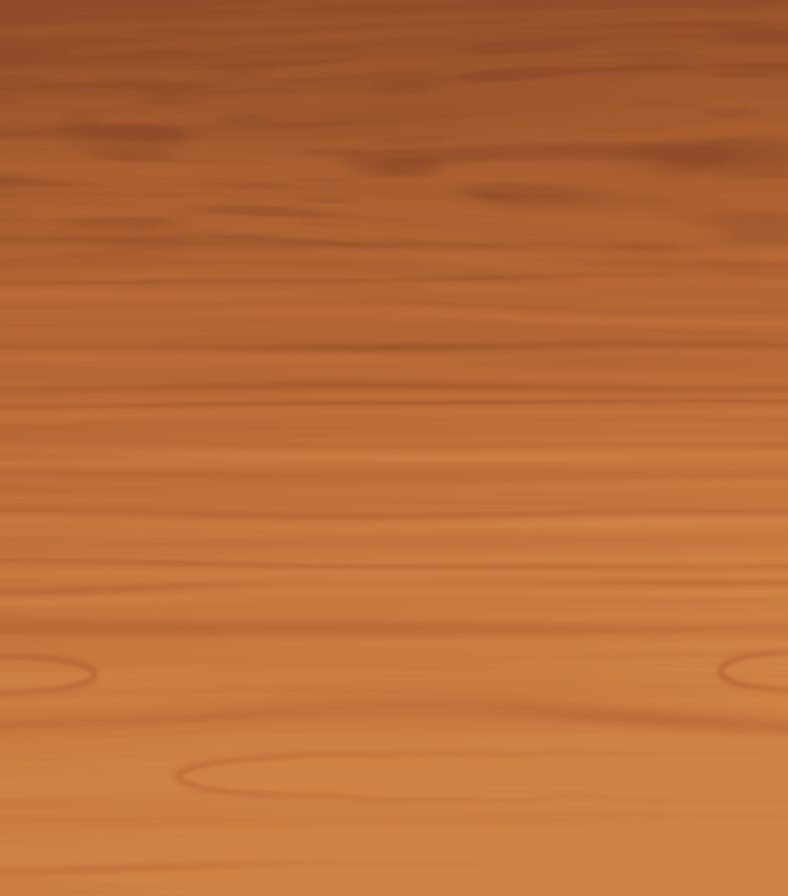
Reproduce this texture procedurally as a WebGL 1 fragment shader.

```glsl
precision highp float;
// Warm varnished wood with horizontal grain, shaded from dark at the top to light below.
// Stretched noise makes the fibres; soft bands, parabolic tongues and a knot lie over it.
// A single tone value is built up, then mapped to a four-step brown ramp.
uniform vec2 u_resolution;

float hash(vec2 p) {
  vec3 q = fract(vec3(p.xyx) * 0.1031);
  q += dot(q, q.yzx + 33.33);
  return fract((q.x + q.y) * q.z);
}

float noise(vec2 p) {
  vec2 i = floor(p), f = fract(p);
  f = f * f * (3.0 - 2.0 * f);
  return mix(mix(hash(i), hash(i + vec2(1.0, 0.0)), f.x),
             mix(hash(i + vec2(0.0, 1.0)), hash(i + 1.0), f.x), f.y);
}

float bell(float x, float width) {
  return exp(-x * x / (width * width));
}

// Soft dark band following a slow wave, fading in and out along its length
float band(vec2 p, float y, float width, float seed) {
  float wave = 0.014 * (noise(vec2(p.x * 2.6, seed)) - 0.5);
  float strength = 0.35 + 0.65 * noise(vec2(p.x * 2.5 + 7.0, seed + 20.0));
  return strength * bell(p.y - y - wave, width);
}

// Outline of a rounded growth-ring tip; facing is 1 when it opens to the right
float tongue(vec2 p, vec2 tip, float facing, float halfHeight, float reach) {
  vec2 q = p - tip;
  q.x *= facing;
  q.y += 0.008 * (noise(p * vec2(14.0, 9.0)) - 0.5);
  float open = 1.0 - exp(-max(q.x, 0.0) / reach);
  float f = q.y * q.y / (halfHeight * halfHeight) - open + min(q.x, 0.0) / -reach;
  vec2 slope = vec2((1.0 - open) / reach, 2.0 * q.y / (halfHeight * halfHeight));
  float fade = 0.3 + 0.7 * exp(-max(q.x, 0.0) / (reach * 1.5));
  return fade * bell(f / (length(slope) + 4.0), 0.004);
}

vec3 woodRamp(float tone) {
  vec3 c = mix(vec3(0.57, 0.30, 0.16), vec3(0.67, 0.37, 0.19), clamp(tone * 3.0, 0.0, 1.0));
  c = mix(c, vec3(0.74, 0.43, 0.22), clamp(tone * 3.0 - 1.0, 0.0, 1.0));
  return mix(c, vec3(0.815, 0.515, 0.275), clamp(tone * 3.0 - 2.0, 0.0, 1.0));
}

void main() {
  vec2 p = gl_FragCoord.xy / u_resolution.y;
  float depth = 1.0 - p.y;

  // Broad light falloff
  float tone = 0.05 + 1.5 * depth - 0.5 * depth * depth + 0.14 * (p.x - 0.44);
  tone += 0.08 * (noise(p * vec2(2.0, 5.0)) - 0.5);

  // Grain spreads apart to the right around the axis of the upper figure
  float axis = p.y - 0.82;
  float spread = smoothstep(0.2, 0.85, p.x) * bell(axis, 0.13);
  vec2 g = vec2(p.x, 0.82 + axis / (1.0 + 0.8 * spread));
  g.y += 0.012 * (noise(p * vec2(3.0, 6.0)) - 0.5);

  // Long fibres, calmer in the lower part
  float calm = mix(0.6, 1.0, smoothstep(0.2, 0.5, p.y));
  tone += calm * 0.15 * (noise(g * vec2(1.6, 48.0)) - 0.5);
  tone += calm * 0.11 * (noise(g * vec2(2.6, 105.0) + 31.0) - 0.5);
  tone += 0.05 * (noise(g * vec2(5.0, 210.0) + 57.0) - 0.5);

  // Short flecks in the upper figure
  float figure = smoothstep(0.66, 0.75, p.y) * (1.0 - 0.6 * smoothstep(0.9, 1.0, p.y));
  float flecks = smoothstep(0.58, 0.92, noise(g * vec2(7.0, 68.0) + 11.0));
  flecks += 0.6 * smoothstep(0.6, 0.95, noise(g * vec2(11.0, 105.0) + 83.0));
  tone -= 0.19 * figure * flecks;

  // Thin bands through the middle, with faint light edges beneath
  for (int i = 0; i < 11; i++) {
    float n = float(i);
    float y = 0.33 + 0.038 * (n + 0.8 * hash(vec2(n, 4.0)));
    float width = mix(0.0025, 0.006, hash(vec2(n, 9.0)));
    float weight = mix(0.10, 0.30, hash(vec2(n, 15.0)));
    tone -= weight * band(p, y, width, n * 3.0);
    tone += 0.10 * band(p, y - 0.012, 0.005, n * 3.0);
  }

  // Wide wavy bands in the lower part
  float arch = 0.028 * bell(p.x - 0.48, 0.28);
  tone -= 0.30 * band(p, 0.297, 0.010, 40.0);
  tone -= 0.34 * band(p, 0.190 + arch, 0.012, 43.0);
  tone -= 0.16 * band(p, 0.085, 0.011, 46.0);
  tone -= 0.24 * band(p, 0.033, 0.006, 49.0);

  // Ring tips
  tone -= 0.28 * tongue(p, vec2(0.105, 0.25), -1.0, 0.023, 0.07);
  tone -= 0.32 * tongue(p, vec2(0.805, 0.25), 1.0, 0.025, 0.05);
  tone -= 0.26 * tongue(p, vec2(0.20, 0.135), 1.0, 0.026, 0.10);

  // Knot with a soft halo
  vec2 k = (p - vec2(0.77, 0.82)) / vec2(0.042, 0.015);
  k.y += 0.5 * (noise(p * vec2(25.0, 40.0)) - 0.5);
  tone -= 0.20 * exp(-dot(k, k)) + 0.08 * exp(-0.25 * dot(k, k));

  gl_FragColor = vec4(woodRamp(tone), 1.0);
}
```
